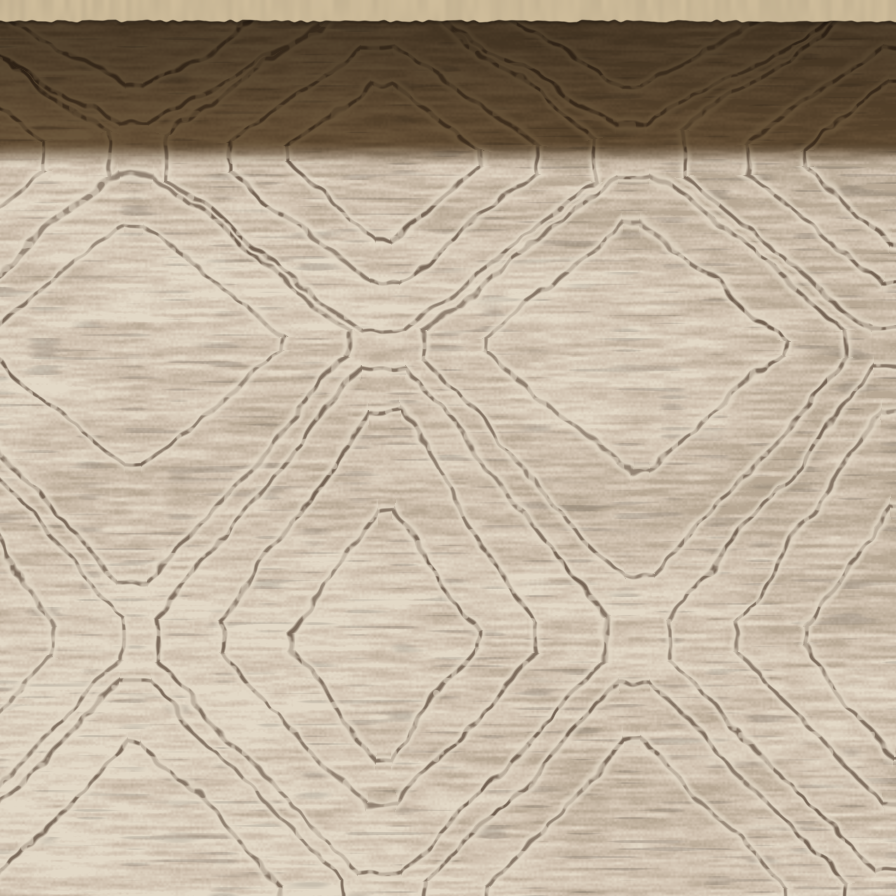
Reproduce this pattern procedurally as a Shadertoy shader.

```glsl
const vec3 SAND = vec3(0.82, 0.76, 0.69);
const vec3 CREAM = vec3(0.89, 0.85, 0.78);
const vec3 TAUPE = vec3(0.72, 0.66, 0.58);
const vec3 STITCH = vec3(0.43, 0.36, 0.30);
const vec3 WALL = vec3(0.79, 0.72, 0.59);
const vec3 SHADE = vec3(0.42, 0.355, 0.265);

// Each row of diamonds: centre height, then the extents of its three rings
const float ROW_Y[5] = float[5](-0.013, 0.176, 0.385, 0.714, 1.0);
const vec3 HALF_WIDTH[5] = vec3[5](
    vec3(0.18, 0.25, 0.0), vec3(0.106, 0.17, 0.241), vec3(0.168, 0.237, 0.0),
    vec3(0.104, 0.175, 0.252), vec3(0.165, 0.235, 0.0));
const vec3 RISE[5] = vec3[5](
    vec3(0.11, 0.15, 0.0), vec3(0.081, 0.124, 0.182), vec3(0.134, 0.19, 0.0),
    vec3(0.147, 0.256, 0.3), vec3(0.172, 0.236, 0.0));
const vec3 DROP[5] = vec3[5](
    vec3(0.111, 0.152, 0.0), vec3(0.091, 0.137, 0.193), vec3(0.138, 0.263, 0.0),
    vec3(0.133, 0.185, 0.257), vec3(0.17, 0.24, 0.0));

float hash(vec2 p) {
    vec3 q = fract(p.xyx * vec3(0.1031, 0.103, 0.0973));
    q += dot(q, q.yzx + 33.33);
    return fract((q.x + q.y) * q.z);
}

float noise(vec2 p) {
    vec2 i = floor(p), f = fract(p);
    f = f * f * (3.0 - 2.0 * f);
    return mix(mix(hash(i), hash(i + vec2(1, 0)), f.x),
               mix(hash(i + vec2(0, 1)), hash(i + vec2(1, 1)), f.x), f.y);
}

vec2 wobble(vec2 p, float freq) {
    return vec2(noise(p * freq), noise(p * freq + 57.0)) - 0.5;
}

// Distance to the outline of a diamond whose corners are cut flat
float diamondOutline(vec2 p, vec2 size, float cut) {
    vec2 slope = 1.0 / (size - cut);
    vec2 q = max(abs(p) - cut, 0.0);
    vec2 gradient = slope * step(vec2(1e-5), q);
    return abs(dot(q, slope) - 1.0) / max(length(gradient), 1.0);
}

// Nearest line of the staggered rows of nested diamonds
float lattice(vec2 p) {
    float d = 1.0;
    for (int row = 0; row < 5; row++)
    for (int col = -1; col <= 3; col++) {
        if (((row + col) & 1) != 0) continue;
        float c = float(col);
        vec2 q = p - vec2(0.15 + 0.272 * c + 0.004 * c * c, ROW_Y[row]);
        for (int ring = 0; ring < 3; ring++) {
            float w = HALF_WIDTH[row][ring];
            if (w == 0.0) continue;
            float h = q.y < 0.0 ? RISE[row][ring] : DROP[row][ring];
            d = min(d, diamondOutline(q, vec2(w, h), 0.009 + 0.008 * float(ring)));
        }
    }
    return d;
}

// Ground of thin horizontal yarn streaks
vec3 wovenGround(vec2 p) {
    float streak = noise(p * vec2(14.0, 210.0)) * 0.6 + noise(p * vec2(45.0, 330.0)) * 0.4;
    float cloud = noise(p * vec2(3.0, 9.0) + 4.0);
    float grain = noise(p * 380.0) - 0.5;
    float tone = (streak - 0.5) * 1.5 + (cloud - 0.5) * 0.6 + grain * 0.3;
    tone += 0.25 * (p.y - 0.45) - 0.2 * p.x + 0.13;
    vec3 cloth = mix(SAND, CREAM, clamp(tone * 1.7, 0.0, 1.0));
    cloth = mix(cloth, TAUPE, clamp(-tone * 1.6, 0.0, 1.0));
    float darkPick = smoothstep(0.72, 0.95, noise(p * vec2(20.0, 230.0) + 91.0));
    return cloth * (1.0 - 0.12 * darkPick);
}

// Pale groove with a broken dark thread down its middle
vec3 addStitches(vec3 cloth, vec2 p, float px) {
    vec2 q = p + 0.012 * wobble(p, 17.0) + 0.005 * wobble(p, 75.0);
    float d = lattice(q);
    float groove = 1.0 - smoothstep(0.003, 0.0085 + px, d);
    float thread = 1.0 - smoothstep(0.0012 - 0.5 * px, 0.0024 + px, d);
    float broken = mix(0.35, 1.0, smoothstep(0.3, 0.65, noise(p * 150.0)));
    float wear = mix(0.55, 1.0, noise(p * 11.0 + 23.0));
    cloth = mix(cloth, CREAM, groove * 0.75);
    return mix(cloth, STITCH, thread * broken * wear);
}

void mainImage(out vec4 fragColor, in vec2 fragCoord) {
    vec2 p = fragCoord / iResolution.xy;
    p.y = 1.0 - p.y;
    float px = 1.0 / iResolution.y;
    vec3 color = addStitches(wovenGround(p), p, px);

    // Soft band of shadow below the wall
    float shadow = 1.0 - smoothstep(0.158, 0.188, p.y);
    vec3 tint = SHADE * mix(0.86, 1.12, smoothstep(0.02, 0.17, p.y));
    color *= mix(vec3(1.0), tint, shadow);

    // Wall strip and the frayed dark edge beneath it
    float edge = 0.0235 + 0.003 * (noise(vec2(p.x * 140.0, 3.0)) - 0.5);
    color *= mix(0.7, 1.0, smoothstep(0.0, 0.006, p.y - edge));
    vec3 wall = WALL * (0.97 + 0.06 * noise(p * vec2(160.0, 30.0)));
    color = mix(wall, color, smoothstep(-px, px, p.y - edge));
    fragColor = vec4(color, 1.0);
}
```
